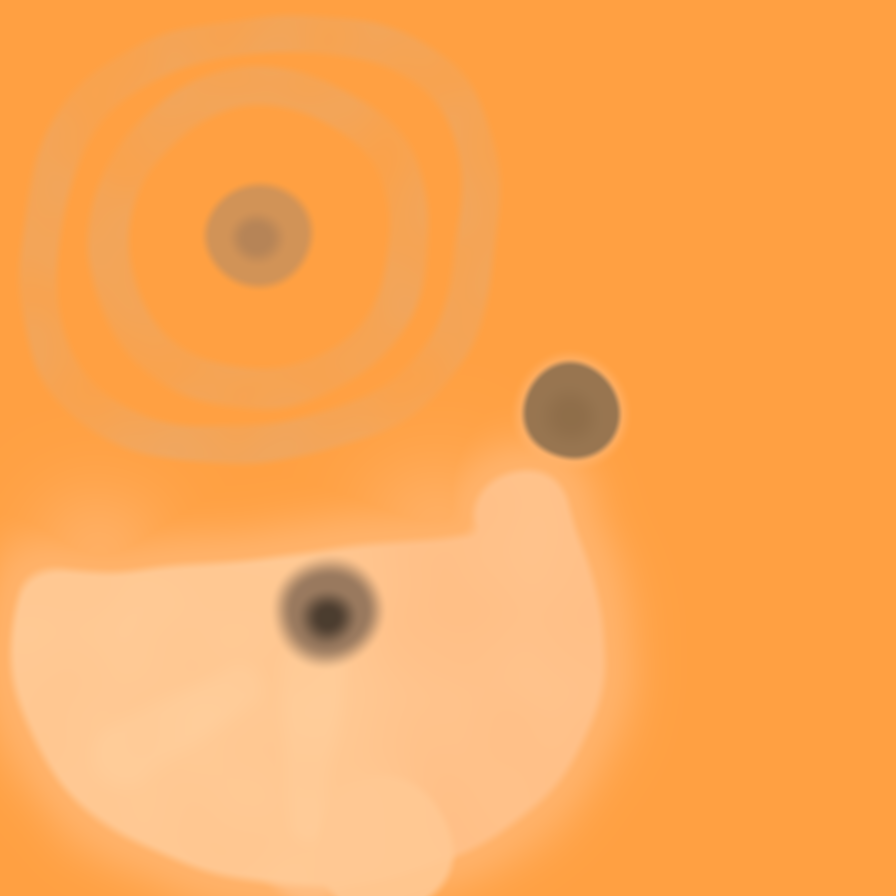
A WebGL 1 fragment shader for this background:

```glsl
precision highp float;
// Soft paint on warm orange: two faint rings round a pale spot, a brown dot,
// and a glowing cream bowl with a raised right tip and a dark spot.
// Shapes are distance functions, loosened by gradient noise and layered.

uniform vec2 u_resolution;

const vec3 ORANGE = vec3(1.0, 0.628, 0.259);
const vec3 RING_TINT = vec3(0.89, 0.67, 0.46);
const vec3 GLOW = vec3(1.0, 0.71, 0.44);
const vec3 CREAM = vec3(1.0, 0.785, 0.575);
const vec3 PEACH = vec3(1.0, 0.755, 0.535);
const vec3 LIGHT_CREAM = vec3(1.0, 0.815, 0.62);
const vec3 TAN = vec3(0.80, 0.57, 0.35);
const vec3 DARK_TAN = vec3(0.68, 0.50, 0.34);
const vec3 BROWN = vec3(0.595, 0.46, 0.315);
const vec3 DEEP_BROWN = vec3(0.54, 0.41, 0.27);
const vec3 TAUPE = vec3(0.58, 0.46, 0.36);
const vec3 UMBER = vec3(0.28, 0.225, 0.175);

const vec2 RING_CENTER = vec2(0.290, 0.734);
const vec2 OUTER_RADII = vec2(0.2435, 0.2266);
const vec2 INNER_RADII = vec2(0.168, 0.168);
const float RING_HALF_WIDTH = 0.022;
const vec2 PALE_SPOT = vec2(0.290, 0.737);
const vec2 BROWN_DOT = vec2(0.639, 0.540);
const vec2 DARK_SPOT = vec2(0.366, 0.317);
const vec2 BOWL_CENTER = vec2(0.344, 0.271);
const vec2 BOWL_RADII = vec2(0.332, 0.260);
const float GLOW_REACH = 0.075;
const float WOBBLE = 0.007;

vec2 randomGradient(vec2 cell) {
  float h = fract(sin(dot(cell, vec2(127.1, 311.7))) * 4375.85);
  return vec2(cos(6.2832 * h), sin(6.2832 * h));
}

float gradientNoise(vec2 p) {
  vec2 i = floor(p), f = fract(p);
  vec2 u = f * f * f * (f * (f * 6.0 - 15.0) + 10.0);
  float a = dot(randomGradient(i), f);
  float b = dot(randomGradient(i + vec2(1, 0)), f - vec2(1, 0));
  float c = dot(randomGradient(i + vec2(0, 1)), f - vec2(0, 1));
  float d = dot(randomGradient(i + vec2(1, 1)), f - vec2(1, 1));
  return mix(mix(a, b, u.x), mix(c, d, u.x), u.y);
}

// Coverage of a shape from its signed distance
float cover(float dist, float softness) {
  return 1.0 - smoothstep(-softness, softness, dist);
}

float disc(vec2 p, vec2 center, float radius, float softness) {
  return cover(length(p - center) - radius, softness);
}

float capsule(vec2 p, vec2 a, vec2 b, float radiusA, float radiusB) {
  vec2 ab = b - a;
  float t = clamp(dot(p - a, ab) / dot(ab, ab), 0.0, 1.0);
  return length(p - a - ab * t) - mix(radiusA, radiusB, t);
}

float smoothMin(float a, float b, float k) {
  float h = max(k - abs(a - b), 0.0) / k;
  return min(a, b) - h * h * k * 0.25;
}

// Ring with a diagonal skew, denser where strokes overlap
float ring(vec2 p, vec2 radii, float skew) {
  vec2 q = (p - RING_CENTER) / radii;
  float angle = atan(q.y, q.x);
  float shape = 1.0 + skew * (sin(2.0 * angle) + 0.7 * (1.0 - cos(4.0 * angle)));
  float dist = abs(length(q) - shape) * radii.x - RING_HALF_WIDTH;
  float density = 0.36 + 0.07 * cos(4.0 * angle + 0.35) + 0.25 * gradientNoise(p * 13.0);
  return cover(dist, 0.007) * density;
}

// Lower ellipse cut by a rising rim, joined to the raised tip
float bowl(vec2 p) {
  vec2 q = (p - BOWL_CENTER) / BOWL_RADII;
  float k = length(q);
  float ellipse = (k - 1.0) * k / max(length(q / BOWL_RADII), 0.001);
  float dx = p.x - 0.13;
  float rim = p.y - 0.357 - 0.12 * sqrt(dx * dx + 0.0016);
  float body = -smoothMin(-ellipse, -rim, 0.035);
  float tip = capsule(p, vec2(0.582, 0.423), vec2(0.605, 0.30), 0.052, 0.060);
  return smoothMin(body, tip, 0.015);
}

void main() {
  vec2 uv = gl_FragCoord.xy / u_resolution;
  vec2 p = uv + WOBBLE * vec2(gradientNoise(uv * 9.0), gradientNoise(uv * 9.0 + 31.0));
  vec3 color = ORANGE;

  // Rings and pale spot
  float rings = max(ring(p, OUTER_RADII, 0.055), ring(p, INNER_RADII, 0.012));
  color = mix(color, RING_TINT, rings);
  color = mix(color, TAN, 0.9 * disc(p, PALE_SPOT, 0.058, 0.007));
  color = mix(color, DARK_TAN, 0.75 * disc(p, PALE_SPOT - vec2(0.0, 0.003), 0.024, 0.011));

  // Glow, widened above both ends of the rim
  float dist = bowl(p);
  float halo = 0.85 * exp(-pow(max(dist, 0.0) / GLOW_REACH * 1.7, 2.0));
  float bloom = exp(-dot(p - vec2(0.49, 0.41), p - vec2(0.49, 0.41)) / 0.008);
  bloom += exp(-dot(p - vec2(0.11, 0.38), p - vec2(0.11, 0.38)) / 0.007);
  color = mix(color, GLOW, max(halo, 0.7 * min(bloom, 1.0)));

  // Bowl and its brush strokes
  vec3 cream = mix(CREAM, PEACH, smoothstep(0.36, 0.50, p.x + 0.2 * (p.y - 0.2)));
  float strokes = cover(capsule(p, vec2(0.14, 0.155), vec2(0.27, 0.235), 0.035, 0.025), 0.015);
  strokes = max(strokes, cover(capsule(p, vec2(0.35, 0.25), vec2(0.34, 0.08), 0.035, 0.018), 0.014));
  cream = mix(cream, LIGHT_CREAM, 0.45 * strokes);
  cream += vec3(0.0, 0.012, 0.018) * gradientNoise(p * 11.0);
  color = mix(color, PEACH, 0.7 * disc(p, vec2(0.345, 0.055), 0.060, 0.010));
  color = mix(color, cream, cover(dist, 0.007));
  color = mix(color, CREAM, 0.9 * disc(p, vec2(0.430, 0.056), 0.076, 0.007));

  // Dark spot and brown dot
  color = mix(color, TAUPE, 0.95 * disc(p, DARK_SPOT, 0.053, 0.014));
  color = mix(color, UMBER, 0.95 * disc(p, DARK_SPOT - vec2(0.002, 0.007), 0.022, 0.014));
  color = mix(color, GLOW, 0.8 * disc(p, BROWN_DOT, 0.060, 0.010));
  color = mix(color, BROWN, disc(p, BROWN_DOT, 0.0535, 0.005));
  color = mix(color, DEEP_BROWN, 0.6 * disc(p, BROWN_DOT - vec2(0.003, 0.006), 0.024, 0.016));

  gl_FragColor = vec4(color, 1.0);
}
```
